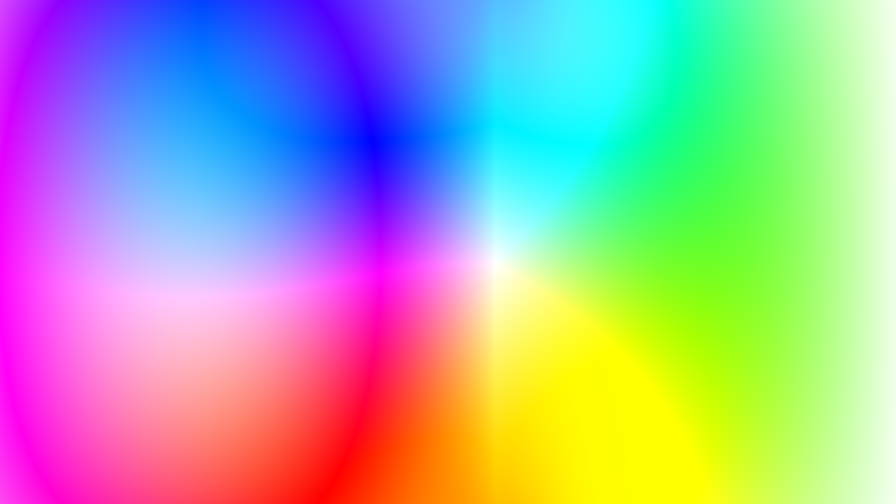
This background is drawn by a Shadertoy shader. Its source:

```glsl
// Soft rainbow wash: colour waves around a white core, folded into a dark oval ring.

const float HALF_PI = 1.5707963;
const float CORE_X = 0.553;          // white core, where both side waves start
const float HORIZON = 0.479;         // height where warm and cool tones meet
const float HORIZON_SAG = 0.07;      // drop of the horizon inside the oval
const float OVAL_X = 0.211;          // centre of the oval on the left
const float OVAL_REACH = 0.342;      // quarter wavelength of the left wave
const float OVAL_DEPTH = 1.8;        // green removed at the oval centre
const float RIGHT_SPAN = 0.462;      // half wavelength of the right wave
const vec2 RIGHT_DEPTH = vec2(0.57, 0.85);  // red, blue removed on the right
const float TILT_X = 0.482;          // column of strongest vertical contrast
const vec2 TILT_REACH = vec2(0.521, 0.518); // its reach to left and right
const vec2 TILT_DEPTH = vec2(1.4, 1.15);    // vertical swing of red, blue
const vec2 TILT_POWER_LEFT = vec2(1.0, 1.5);
const vec2 TILT_POWER_RIGHT = vec2(2.3);
const float EDGE_FADE = 0.3;         // weakening of the side waves at top and bottom
const float SEAM_DEPTH = 0.25;       // green removed above and below the core

// Half a cosine wave: 1 at zero, falling to 0 at distance 1.
float hump(float x) {
    return cos(HALF_PI * clamp(x, -1.0, 1.0));
}

void mainImage(out vec4 fragColor, in vec2 fragCoord) {
    vec2 uv = fragCoord / iResolution.xy;

    // Side waves: magenta to the left of the core, green to the right
    float leftWave = hump((uv.x - OVAL_X) / OVAL_REACH);
    float rightWave = hump(2.0 * (uv.x - CORE_X) / RIGHT_SPAN - 1.0);
    float v = 2.0 * uv.y - 1.0;
    float fade = 1.0 - EDGE_FADE * v * v;

    // Vertical wave: cool above the horizon, warm below
    float horizon = HORIZON - HORIZON_SAG * leftWave * leftWave;
    float rise = sin(HALF_PI * clamp((uv.y - horizon) / 0.51, -1.0, 1.0));
    bool onLeft = uv.x < TILT_X;
    float tilt = hump((uv.x - TILT_X) / (onLeft ? TILT_REACH.x : TILT_REACH.y));
    vec2 power = onLeft ? TILT_POWER_LEFT : TILT_POWER_RIGHT;
    vec2 swing = TILT_DEPTH * pow(vec2(max(tilt, 1e-4)), power) * rise;

    // Channels: negative red and green fold back, which draws the dark curves
    vec2 side = 1.0 - RIGHT_DEPTH * rightWave * fade;
    float seamOffset = (uv.x - CORE_X) / 0.07;
    float seam = SEAM_DEPTH * v * v * exp(-seamOffset * seamOffset);
    float red = abs(side.x - swing.x);
    float green = abs(1.0 - OVAL_DEPTH * leftWave * fade - seam);
    float blue = side.y + swing.y;

    fragColor = vec4(clamp(vec3(red, green, blue), 0.0, 1.0), 1.0);
}
```
